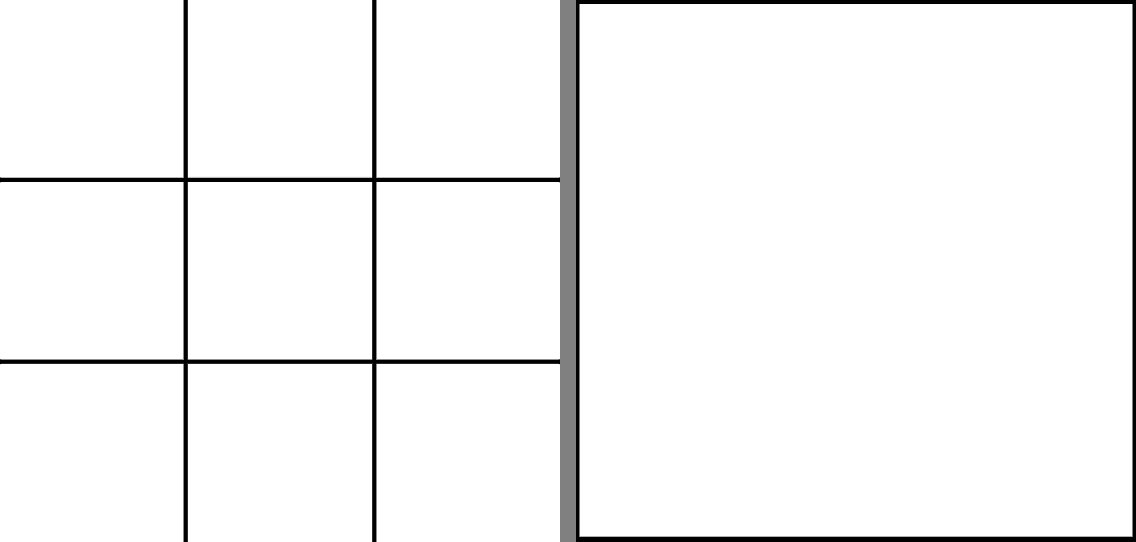
Left, the full canvas; right, a detail of the centre.
A Shadertoy shader for this pattern:

```glsl
// Three by three grid of white cells parted by thin black rules.
// Each rule is the distance to the nearest of two repeated lines per axis;
// the horizontal rules flare slightly at the canvas edge.

const vec3 PAPER = vec3(1.0);
const vec3 INK = vec3(0.005);
const vec2 CELL_SIZE = vec2(0.348, 0.3355);   // in canvas heights
const vec2 GRID_SHIFT = vec2(0.0, 0.0004);
const float RULE_WIDTH = 0.0079;
const float END_FLARE = 0.0012;
const float FRINGE_TONE = 0.03;

// Distance to the nearest of the two inner cell borders on each axis.
vec2 borderDistance(vec2 p, vec2 cellSize) {
    vec2 border = clamp(floor(p / cellSize), -1.0, 0.0) + 0.5;
    return abs(p - border * cellSize);
}

// Box-filtered coverage of a stroke, smoothed over one pixel.
float strokeCoverage(float dist, float width, float pixel) {
    return clamp(0.5 + (0.5 * width - dist) / pixel, 0.0, 1.0);
}

// Faint grey fringe just above the upper rule of the middle column.
float upperFringe(vec2 p, vec2 cellSize, float pixel) {
    float height = p.y - 0.5 * cellSize.y - 0.8 * RULE_WIDTH;
    float column = strokeCoverage(abs(p.x), cellSize.x, pixel);
    return column * strokeCoverage(abs(height), 0.002, pixel);
}

void mainImage(out vec4 fragColor, in vec2 fragCoord) {
    float pixel = 1.0 / iResolution.y;
    vec2 halfCanvas = 0.5 * iResolution.xy * pixel;
    vec2 p = fragCoord * pixel - halfCanvas - GRID_SHIFT;

    // Rules, with the horizontal ones widening at their ends
    vec2 dist = borderDistance(p, CELL_SIZE);
    float sideGap = halfCanvas.x - abs(p.x);
    float flare = END_FLARE * (1.0 - smoothstep(0.0, 0.004, sideGap));
    float vertical = strokeCoverage(dist.x, RULE_WIDTH, pixel);
    float horizontal = strokeCoverage(dist.y, RULE_WIDTH + flare, pixel);

    // Ink over paper
    vec3 color = PAPER - FRINGE_TONE * upperFringe(p, CELL_SIZE, pixel);
    color = mix(color, INK, max(vertical, horizontal));
    fragColor = vec4(color, 1.0);
}
```
